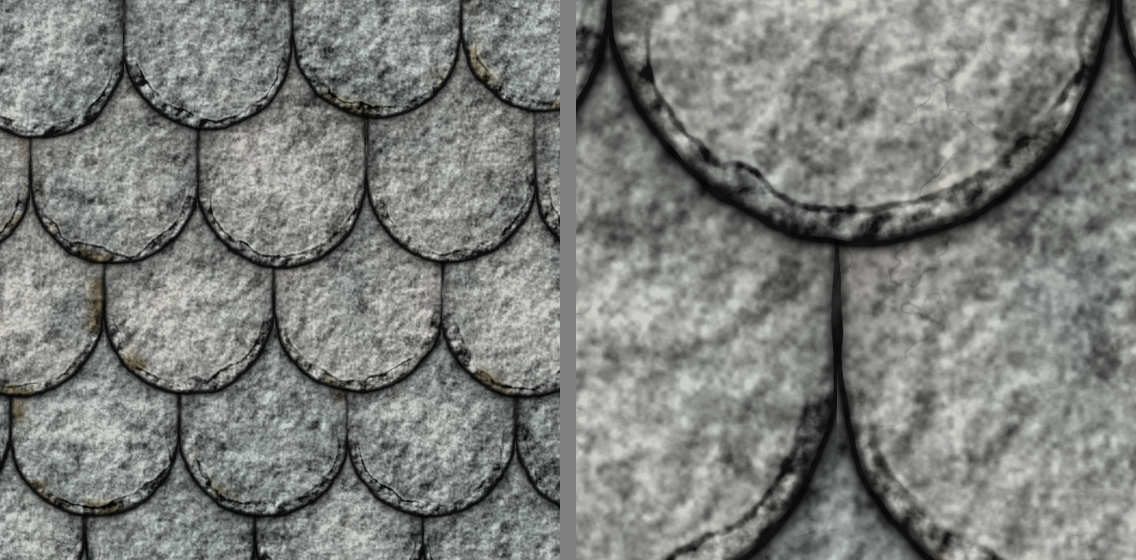
Left, the full canvas; right, a detail of the centre.
This texture is drawn by a Shadertoy shader. Its source:

```glsl
// Weathered grey slate roof: overlapping round-ended tiles in staggered rows.

float hash(vec2 p) {
    vec3 q = fract(p.xyx * 0.1031);
    q += dot(q, q.yzx + 33.33);
    return fract((q.x + q.y) * q.z);
}

float noise(vec2 p) {
    vec2 i = floor(p), f = fract(p);
    f = f * f * (3.0 - 2.0 * f);
    return mix(mix(hash(i), hash(i + vec2(1, 0)), f.x),
               mix(hash(i + vec2(0, 1)), hash(i + vec2(1, 1)), f.x), f.y);
}

float fbm(vec2 p) {
    float sum = 0.0, amp = 0.5;
    for (int i = 0; i < 5; i++) {
        sum += amp * noise(p);
        p = mat2(1.6, 1.2, -1.2, 1.6) * p + 5.7;
        amp *= 0.5;
    }
    return sum / 0.97;
}

// Distance to the nearest tile of a row; also gives its local position and id.
float rowDistance(vec2 uv, float row, out vec2 local, out vec2 id) {
    const float pitch = 0.301, radius = 0.1485;
    float x0 = 0.169 + 0.017 * row - 0.15 * mod(row, 2.0);
    float y0 = 0.083 + 0.203 * row + 0.010 * row * row + radius;
    float column = floor((uv.x - x0) / pitch);
    float sag = 0.014 * step(2.5, row);
    float best = 1e3;
    for (float side = 0.0; side < 2.0; side++) {
        vec2 cell = vec2(column + side, row);
        vec2 jitter = vec2(hash(cell + 31.0), hash(cell + 57.0)) - 0.5;
        vec2 center = vec2(x0 + cell.x * pitch, y0 + sag * (cell.x - 1.6));
        vec2 p = uv - center - jitter * vec2(0.004, 0.012);
        float d = length(vec2(p.x, min(p.y, 0.0))) - radius;
        if (d < best) {
            best = d;
            local = p;
            id = cell;
        }
    }
    // Ragged split edge
    return best + 0.009 * (fbm(uv * 24.0 + id * 3.7) - 0.5);
}

vec3 slate(vec2 uv, vec2 p, float d, vec2 id) {
    float tone = hash(id + 11.0);
    float warmRow = 1.0 - smoothstep(0.6, 1.4, abs(id.y - 1.5));
    vec2 s = uv + id * 7.31;
    float broad = fbm(s * 8.0) - 0.5;
    float rough = fbm(s * 55.0) - 0.5;
    float relief = rough + 0.5 - fbm(s * 55.0 + vec2(-0.20, 0.25));
    float grain = 0.6 * noise(s * 260.0) + 0.4 * noise(s.yx * 150.0) - 0.5;

    // Stone body, paler in the middle of the exposed face
    float light = 0.515 + 0.05 * (tone - 0.5) + 0.035 * warmRow + 0.30 * broad
                + mix(0.36, 0.22, warmRow) * rough + 0.62 * relief + 0.30 * grain
                + 0.09 * exp(-dot(p, p) * 110.0);

    // Faint cracks and soft dark stains
    float vein = abs(fbm(s * 17.0 + 4.0) - 0.5);
    light -= 0.10 * (1.0 - smoothstep(0.0, 0.014, vein)) * smoothstep(0.0, 0.12, broad);
    light -= 0.16 * smoothstep(0.60, 0.74, fbm(s * 30.0 + 9.0));

    // Flaked bevel along the rounded end
    float lower = 1.0 - smoothstep(-0.07, 0.03, p.y);
    float flake = d + 0.016 + 0.036 * (fbm(s * 17.0 + 8.0) - 0.5);
    float bevel = smoothstep(-0.002, 0.003, flake) * lower;
    light += bevel * (0.9 * relief + 0.4 * rough - 0.05);
    light -= 0.28 * lower * (1.0 - smoothstep(0.0006, 0.0035, abs(flake)))
           * smoothstep(0.36, 0.56, noise(s * 24.0));
    light += 0.10 * lower * (1.0 - smoothstep(0.0, 0.004, abs(flake + 0.005)));

    // Darkened outline, stronger on the rounded end
    light *= mix(0.80, 1.0, smoothstep(0.0, 0.035, -d));
    light *= mix(mix(0.60, 0.34, lower), 1.0, smoothstep(0.0, 0.006, -d));

    // Cool to warm stone, then ochre lichen near the edges
    float warmth = clamp(0.25 + 0.5 * warmRow + 1.2 * broad, 0.0, 1.0);
    vec3 color = clamp(light, 0.06, 0.80) * mix(vec3(0.96, 1.01, 1.0), vec3(1.02, 1.01, 0.98), warmth);
    float lichen = smoothstep(0.54, 0.70, fbm(s * 15.0 + 2.0)) * smoothstep(-0.040, -0.008, d);
    return mix(color, vec3(0.70, 0.61, 0.40) * light, 0.7 * lichen * smoothstep(0.2, 0.8, tone));
}

void mainImage(out vec4 fragColor, in vec2 fragCoord) {
    vec2 uv = fragCoord / iResolution.y;
    float pixel = 1.0 / iResolution.y;
    vec3 color = vec3(0.10, 0.11, 0.10);

    // Paint upwards: each higher row shades and covers the one below
    for (float row = -2.0; row < 5.0; row++) {
        vec2 p, id;
        float d = rowDistance(uv, row, p, id);
        float seam = smoothstep(0.0, 0.04, p.y) * noise(uv * 45.0);
        float gap = max(d - 0.003, 0.0);
        color *= 1.0 - (0.60 - 0.25 * seam) * exp(-gap * 260.0) - 0.30 * exp(-gap * 60.0);
        if (d < pixel)
            color = mix(color, slate(uv, p, d, id), 1.0 - smoothstep(-pixel, pixel, d));
    }
    fragColor = vec4(color, 1.0);
}
```
